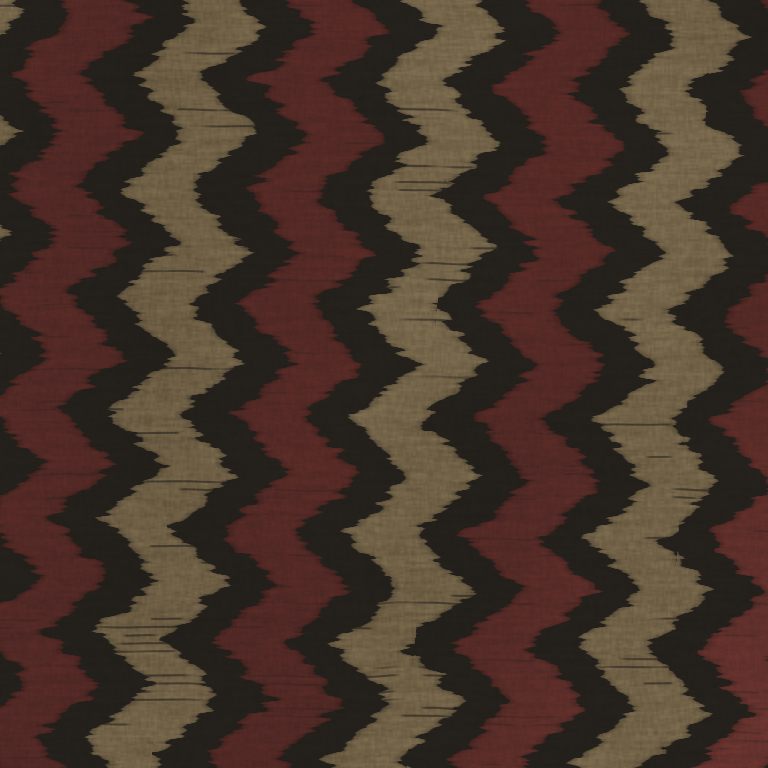
Reproduce this pattern procedurally as a Shadertoy shader.

```glsl
// Ikat cloth: slanted columns of red and tan zigzags with feathered edges on black.

float hash(vec2 p) {
    return fract(sin(dot(p, vec2(127.1, 311.7))) * 43758.5453);
}

float noise(vec2 p) {
    vec2 i = floor(p), f = fract(p);
    f = f * f * (3.0 - 2.0 * f);
    return mix(mix(hash(i), hash(i + vec2(1, 0)), f.x),
               mix(hash(i + vec2(0, 1)), hash(i + vec2(1, 1)), f.x), f.y);
}

// Random offset per bundle of threads, with short tapers between bundles
float bundle(float y, float seed) {
    float i = floor(y);
    float blend = smoothstep(0.25, 0.75, y - i);
    return mix(hash(vec2(i, seed)), hash(vec2(i + 1.0, seed)), blend) - 0.5;
}

float fringe(float y, float seed) {
    return 0.011 * bundle(y * 68.0, seed)
         + 0.015 * bundle(y * 145.0, seed + 17.0)
         + 0.010 * bundle(y * 270.0, seed + 41.0);
}

// Thin dark weft gaps, broken into random lengths
float weftGaps(vec2 p, float column, float px) {
    float y = p.y * 95.0 + 0.25 * noise(vec2(p.x * 25.0, column));
    float row = floor(y);
    float amount = mix(0.38, 0.14, p.y);
    float present = step(1.0 - amount, hash(vec2(row, column + 5.0)));
    float pieces = smoothstep(0.4, 0.6, noise(vec2(p.x * 28.0, row * 3.7)));
    float d = abs(fract(y) - 0.5) / 95.0;
    return present * pieces * (1.0 - smoothstep(0.0004, 0.0009 + px, d));
}

void mainImage(out vec4 fragColor, in vec2 fragCoord) {
    vec2 uv = fragCoord / iResolution.xy;
    float px = 1.0 / iResolution.y;

    // Column coordinate along the slant, and the zigzag with its drifting phase
    float slanted = uv.x - 0.066 * uv.y - 0.1965;
    float phase = (1.0 - uv.y - 0.026 - 0.031 * slanted) / 0.1458;
    phase += 0.12 * (noise(vec2(uv.y * 9.0, floor(slanted * 3.0))) - 0.5);
    float zigzag = abs(fract(phase) - 0.5) * 4.0 - 1.0;
    float across = slanted - 0.038 * zigzag;

    float column = floor(across / 0.158 + 0.5);
    float x = across - column * 0.158;
    float isRed = mod(column, 2.0);

    // Feathered left and right edges
    float halfWidth = mix(0.0455, 0.0475, isRed);
    float wander = 0.006 * (noise(vec2(uv.y * 13.0, column * 7.3)) - 0.5);
    float left = -halfWidth + wander + fringe(uv.y, column * 3.1 + 1.0);
    float right = halfWidth + wander + fringe(uv.y, column * 3.1 + 90.0);
    float inside = min(x - left, right - x);
    float soft = 0.0016 + 0.5 * px;
    float dyed = smoothstep(-soft, soft, inside);

    // Fine weave, slub streaks and broad fading
    float weave = 0.5 * noise(uv * vec2(130.0, 390.0)) + 0.5 * noise(uv * vec2(380.0, 110.0));
    float slub = noise(uv * vec2(22.0, 240.0));
    float fade = noise(uv * 5.0 + 3.0);
    float tone = 0.5 * weave + 0.25 * slub + 0.25 * fade;

    vec3 black = vec3(0.138, 0.125, 0.108) * (0.92 + 0.18 * tone);
    vec3 tan_ = mix(vec3(0.36, 0.305, 0.215), vec3(0.53, 0.465, 0.345), tone);
    vec3 red = mix(vec3(0.27, 0.143, 0.133), vec3(0.385, 0.18, 0.16), tone);

    // Red glows slightly toward the lower right corner
    red *= 1.0 + 0.22 * smoothstep(0.65, 0.0, distance(uv, vec2(1.05, 0.0)));

    // Dye thins out close to the edges
    vec3 dye = mix(tan_, red, isRed);
    dye *= 0.86 + 0.14 * smoothstep(0.0, 0.012, inside);
    dye = mix(dye, black, weftGaps(uv, column, px) * mix(0.6, 0.25, isRed));
    vec3 color = mix(black, dye, dyed);

    // Rare pale flecks where threads are worn
    vec2 cell = floor(uv * vec2(70.0, 110.0));
    vec2 local = (fract(uv * vec2(70.0, 110.0)) - 0.5) / vec2(70.0, 110.0);
    float fleck = step(0.9985, hash(cell + 0.37));
    fleck *= 1.0 - smoothstep(0.0005, 0.0012 + px, length(local * vec2(0.5, 1.0)));
    color = mix(color, vec3(0.62, 0.52, 0.36), 0.7 * fleck);

    fragColor = vec4(color, 1.0);
}
```
